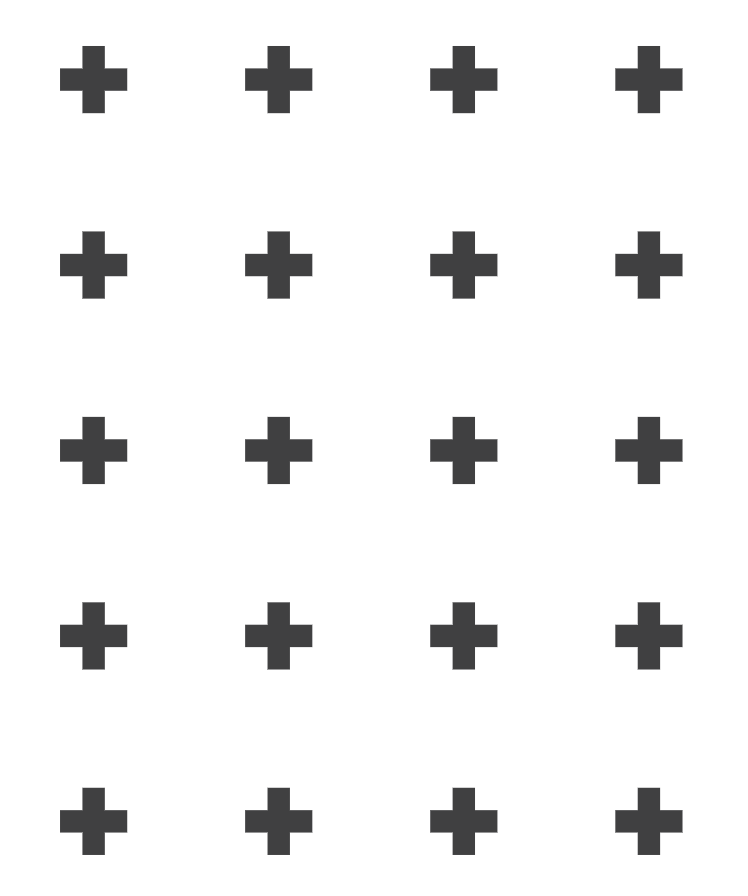
Reproduce this pattern procedurally as a Shadertoy shader.

```glsl
#define PITCH vec2(0.20658, 0.20697)
#define FIRST_CENTER vec2(0.1045, 0.0833)
#define ARM_LENGTH 0.0375
#define ARM_HALF_WIDTH 0.0125
#define INK vec3(0.25, 0.25, 0.256)
#define PAPER vec3(1.0)

float boxDistance(vec2 p, vec2 halfSize) {
    vec2 d = abs(p) - halfSize;
    return length(max(d, 0.0)) + min(max(d.x, d.y), 0.0);
}

// Union of a horizontal and a vertical bar
float plusDistance(vec2 p) {
    vec2 bar = vec2(ARM_LENGTH, ARM_HALF_WIDTH);
    return min(boxDistance(p, bar), boxDistance(p, bar.yx));
}

void mainImage(out vec4 fragColor, in vec2 fragCoord) {
    // Canvas height is one unit
    vec2 uv = fragCoord / iResolution.y;

    // Offset from the nearest plus center
    vec2 cell = mod(uv - FIRST_CENTER + 0.5 * PITCH, PITCH) - 0.5 * PITCH;

    // One-pixel edge coverage
    float coverage = clamp(0.5 - plusDistance(cell) * iResolution.y, 0.0, 1.0);
    fragColor = vec4(mix(PAPER, INK, coverage), 1.0);
}
```
